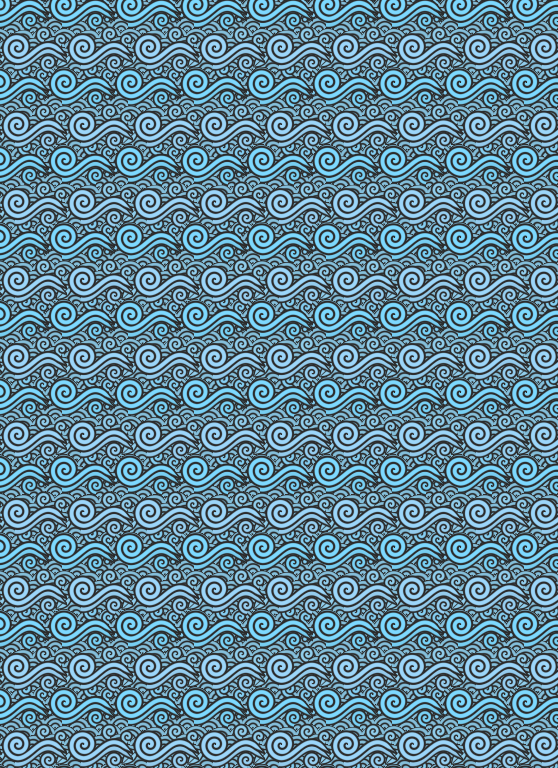
Write a WebGL 1 fragment shader that draws this pattern.

```glsl
precision highp float;
uniform vec2 u_resolution;

const float CANVAS_HEIGHT = 1156.0;        // canvas height in design units
const vec2 TILE = vec2(99.2, 116.6);       // one repeat in design units
const vec2 FIRST_WAVE = vec2(26.5, 35.0);
const vec2 ROW_STEP = vec2(-28.0, -53.0);  // second wave inside a repeat
const vec3 INK = vec3(0.17, 0.17, 0.17);
const float TAU = 6.2831853;

// Offset from the nearest repeat of a centre
vec2 wrapAround(vec2 p, vec2 center) {
  return mod(p - center + 0.5 * TILE, TILE) - 0.5 * TILE;
}

vec2 rotate(vec2 p, float angle) {
  float c = cos(angle), s = sin(angle);
  return vec2(c * p.x + s * p.y, c * p.y - s * p.x);
}

// All shape functions return depth: positive inside, zero on a line.
float scrollDepth(vec2 p, float radius, float pitch) {
  float turn = fract(atan(-p.x, -p.y) / TAU);
  float coil = (length(p) - radius) / pitch + turn;
  return coil < 0.0 ? abs(fract(coil + 0.5) - 0.5) * pitch : -coil * pitch;
}

float tailDepth(vec2 p, float start, float drop, float halfWidth) {
  if (p.x < start) return -10.0;
  float phase = p.x * TAU / 92.0;
  float center = -8.25 - 12.0 * cos(phase) - drop;
  float slope = 0.82 * sin(phase);
  float taper = 1.0 - smoothstep(58.0, 78.0, p.x);
  return halfWidth * taper - abs(p.y - center) / sqrt(1.0 + slope * slope);
}

float leafDepth(vec2 p, float halfLength, float halfWidth) {
  float along = p.x / halfLength;
  float edge = halfWidth * (1.0 - along * along) - abs(p.y);
  return min(edge, abs(p.y) + 0.3);
}

float dotRowDepth(vec2 p, float spacing, float radius) {
  float index = clamp(floor(p.x / spacing + 0.5), -1.0, 1.0);
  return radius - length(p - vec2(index * spacing, 0.0));
}

// Overlapping fans of concentric rings, lower rows in front
float fanDepth(vec2 p, vec2 cell, float radius, float ringWidth) {
  float depth = 0.0;
  for (int i = 0; i < 4; i++) {
    float row = floor(p.y / cell.y) + 1.0 - float(i);
    float x = mod(p.x + 0.5 * cell.x * mod(row, 2.0), cell.x) - 0.5 * cell.x;
    float inset = radius - length(vec2(x, p.y - row * cell.y));
    if (inset > 0.0) depth = abs(fract(inset / ringWidth + 0.5) - 0.5) * ringWidth;
  }
  return depth;
}

// Lay an inked outline, then a fill that darkens towards its edge
vec3 paint(vec3 below, float depth, float lineWidth, vec3 fill, float blur) {
  float outline = smoothstep(-blur, blur, depth + 1.4);
  float body = smoothstep(-blur, blur, depth - lineWidth);
  vec3 shaded = fill * mix(0.92, 1.0, smoothstep(lineWidth, lineWidth + 2.0, depth));
  return mix(mix(below, INK, outline), shaded, body);
}

vec3 paintFillers(vec3 color, vec2 p, vec2 origin, float row, float blur) {
  vec3 dusty = mix(vec3(0.57, 0.81, 0.93), vec3(0.52, 0.81, 0.95), row);
  vec2 upper = wrapAround(p, origin + vec2(40.0, 20.0));
  vec2 side = wrapAround(p, origin + vec2(66.0, 12.0));
  color = paint(color, scrollDepth(upper, 13.5, 6.6), 1.15, dusty, blur);
  color = paint(color, scrollDepth(side, 11.5, 6.4), 1.15, dusty, blur);
  vec2 under = wrapAround(p, origin + vec2(70.0, -18.0));
  float leaf = leafDepth(rotate(under, 0.75), 16.0, 7.5);
  float beads = dotRowDepth(rotate(under, 0.45), 7.0, 3.6);
  return paint(color, mix(leaf, beads, row), 0.8, dusty, blur);
}

vec3 paintWave(vec3 color, vec2 p, vec2 origin, float row, float blur) {
  vec3 water = mix(vec3(0.61, 0.84, 0.98), vec3(0.49, 0.85, 1.0), row);
  vec2 q = wrapAround(p, origin + vec2(25.5, 0.0)) + vec2(25.5, 0.0);
  color = paint(color, tailDepth(q, -4.0, 9.0, 4.2), 1.0, water * 0.95, blur);
  vec2 small = q - vec2(47.0, -23.0);
  color = paint(color, scrollDepth(small, 14.5, 6.8), 1.25, water * 0.97, blur);
  float crest = max(scrollDepth(q, 25.0, 9.5), tailDepth(q, 0.0, 0.0, 4.75));
  return paint(color, crest, 1.6, water, blur);
}

void main() {
  float pixel = CANVAS_HEIGHT / u_resolution.y;
  float blur = max(0.72 * pixel, 0.9);
  vec2 p = gl_FragCoord.xy * pixel;

  // Background fans, gently bent
  vec2 bent = p + 2.5 * sin(TAU * p.yx / TILE.yx);
  float fans = fanDepth(bent, TILE / vec2(3.0, 8.0), 20.4, 6.8);
  vec3 color = paint(INK, fans, 1.2, vec3(0.52, 0.75, 0.86), blur);

  // Small ornaments behind the waves
  for (int i = 0; i < 2; i++) {
    float row = float(i);
    color = paintFillers(color, p, FIRST_WAVE + row * ROW_STEP, row, blur);
  }
  // Large curling waves
  for (int i = 0; i < 2; i++) {
    float row = float(i);
    color = paintWave(color, p, FIRST_WAVE + row * ROW_STEP, row, blur);
  }
  gl_FragColor = vec4(color, 1.0);
}
```
